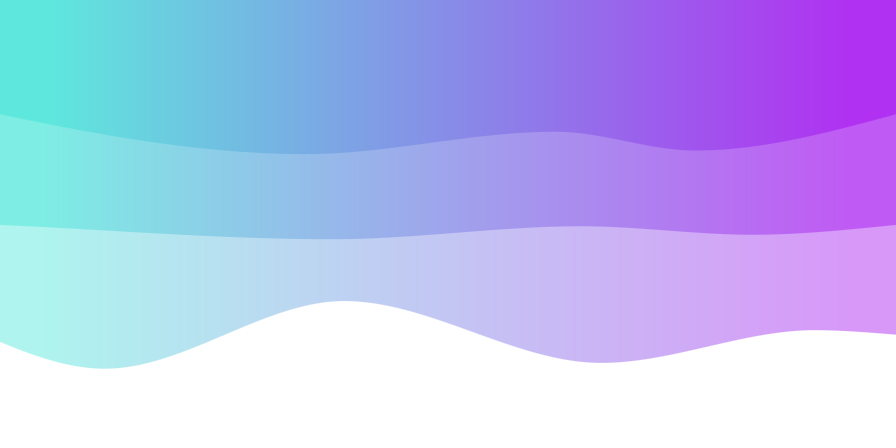
Write a Shadertoy shader that draws this background.

```glsl
// Horizontal aqua-to-violet gradient under three stacked, translucent white waves.

const vec3 AQUA   = vec3(0.369, 0.910, 0.867);
const vec3 VIOLET = vec3(0.690, 0.192, 0.945);
const vec3 FOAM   = vec3(1.0);

// Span of the gradient across the width; it is flat outside
const float GRADIENT_START = 0.05;
const float GRADIENT_END   = 0.95;

// White share of each band, from the top wave down
const float BACK_TINT  = 0.20;
const float MID_TINT   = 0.50;
const float FRONT_TINT = 1.00;

// Wave knots: x, height, slope (fractions of the canvas)
const int KNOTS = 6;
const vec3 BACK_WAVE[KNOTS] = vec3[KNOTS](
    vec3(0.0, 0.745, -0.42), vec3(0.341, 0.656, 0.0), vec3(0.480, 0.681, 0.269),
    vec3(0.620, 0.706, 0.0), vec3(0.776, 0.664, 0.0), vec3(1.0, 0.745, 0.54));
const vec3 MID_WAVE[KNOTS] = vec3[KNOTS](
    vec3(0.0, 0.498, -0.09), vec3(0.371, 0.466, 0.0), vec3(0.510, 0.4805, 0.155),
    vec3(0.648, 0.495, 0.0), vec3(0.840, 0.476, 0.0), vec3(1.0, 0.498, 0.20));
const vec3 FRONT_WAVE[KNOTS] = vec3[KNOTS](
    vec3(0.0, 0.237, -0.84), vec3(0.117, 0.177, 0.0), vec3(0.384, 0.328, 0.0),
    vec3(0.671, 0.190, 0.0), vec3(0.909, 0.263, 0.0), vec3(1.0, 0.253, -0.16));

// Cubic Hermite segment between two knots
float hermite(vec3 a, vec3 b, float x) {
    float span = b.x - a.x;
    float t = (x - a.x) / span;
    float s = 1.0 - t;
    float ease = t * t * (3.0 - 2.0 * t);
    return mix(a.y, b.y, ease) + span * t * s * (a.z * s - b.z * t);
}

// Height of the smooth curve through all knots
float waveHeight(vec3 knots[KNOTS], float x) {
    float height = knots[0].y;
    for (int i = 0; i < KNOTS - 1; i++) {
        if (x >= knots[i].x) height = hermite(knots[i], knots[i + 1], x);
    }
    return height;
}

// Antialiased coverage of the area below a wave
float below(vec3 knots[KNOTS], vec2 uv) {
    float depth = waveHeight(knots, uv.x) - uv.y;
    return clamp(0.5 + depth / fwidth(depth), 0.0, 1.0);
}

void mainImage(out vec4 fragColor, in vec2 fragCoord) {
    vec2 uv = fragCoord / iResolution.xy;

    // Backdrop
    float blend = (uv.x - GRADIENT_START) / (GRADIENT_END - GRADIENT_START);
    vec3 color = mix(AQUA, VIOLET, clamp(blend, 0.0, 1.0));

    // Each lower wave replaces the tint of the one above
    float tint = BACK_TINT * below(BACK_WAVE, uv);
    tint = mix(tint, MID_TINT, below(MID_WAVE, uv));
    tint = mix(tint, FRONT_TINT, below(FRONT_WAVE, uv));

    fragColor = vec4(mix(color, FOAM, tint), 1.0);
}
```
